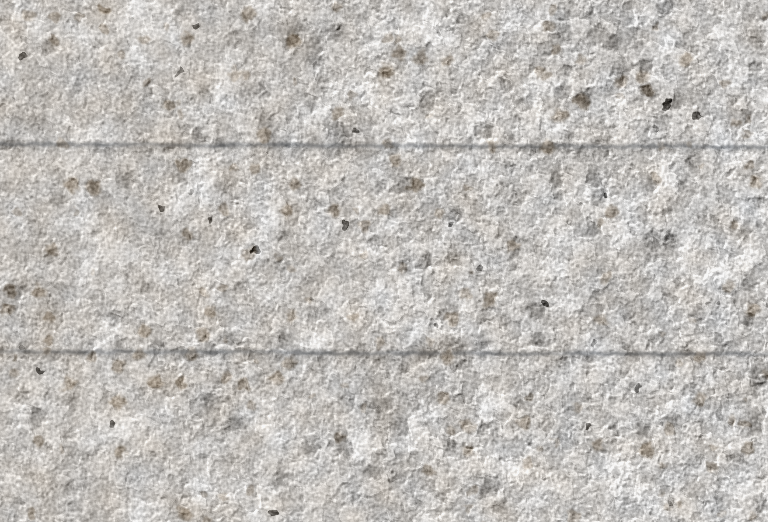
Give the GLSL for this texture, as a WebGL 1 fragment shader.

```glsl
precision highp float;

uniform vec2 u_resolution;

vec2 hash2(vec2 p) {
  vec3 q = fract(p.xyx * vec3(0.1031, 0.1030, 0.0973));
  q += dot(q, q.yzx + 33.33);
  return fract((q.xx + q.yz) * q.zy);
}

float gradientNoise(vec2 p) {
  vec2 i = floor(p), f = p - i;
  vec2 u = f * f * f * (f * (f * 6.0 - 15.0) + 10.0);
  vec2 ex = vec2(1.0, 0.0), ey = vec2(0.0, 1.0);
  float a = dot(hash2(i) * 2.0 - 1.0, f);
  float b = dot(hash2(i + ex) * 2.0 - 1.0, f - ex);
  float c = dot(hash2(i + ey) * 2.0 - 1.0, f - ey);
  float d = dot(hash2(i + 1.0) * 2.0 - 1.0, f - 1.0);
  return mix(mix(a, b, u.x), mix(c, d, u.x), u.y);
}

float fbm(vec2 p) {
  float sum = 0.0, amplitude = 1.0;
  for (int i = 0; i < 4; i++) {
    sum += amplitude * gradientNoise(p);
    p = mat2(1.6, 1.2, -1.2, 1.6) * p + 17.3;
    amplitude *= 0.6;
  }
  return sum;
}

// Uneven outline for chips and hollows
vec2 ragged(vec2 p) {
  vec2 broad = vec2(gradientNoise(p * 50.0), gradientNoise(p * 50.0 + 40.0));
  vec2 fine = vec2(gradientNoise(p * 120.0 + 7.0), gradientNoise(p * 120.0 + 90.0));
  return p + 0.012 * broad + 0.005 * fine;
}

// Depth of scattered round hollows, one candidate per cell
float pits(vec2 p, float density) {
  vec2 cell = floor(p);
  float depth = 0.0;
  for (int y = -1; y <= 1; y++) {
    for (int x = -1; x <= 1; x++) {
      vec2 id = cell + vec2(float(x), float(y));
      vec2 kind = hash2(id + 71.7);
      vec2 offset = p - id - 0.15 - 0.7 * hash2(id + 5.3);
      float radius = mix(0.2, 0.48, kind.y);
      float bowl = 1.0 - smoothstep(0.4 * radius, radius, length(offset));
      depth = max(depth, bowl * step(kind.x, density) * (0.5 + 0.5 * kind.y));
    }
  }
  return depth;
}

// Height of the worn stone: chipped skin, hollows and fine grit
float relief(vec2 p) {
  vec2 q = ragged(p);
  float chips = smoothstep(-0.12, 0.12, fbm(q * 24.0));
  float hollows = pits(q * 19.0, 0.42) + 0.6 * pits(q * 36.0 + 9.0, 0.4);
  return 0.4 * chips - 0.7 * hollows + 0.5 * fbm(p * 75.0);
}

void main() {
  vec2 p = gl_FragCoord.xy / u_resolution.y;
  float across = gl_FragCoord.x / u_resolution.x;
  vec2 q = ragged(p);

  // Two level grooves divide the face into three courses
  float waver = 0.003 * gradientNoise(p * vec2(9.0, 1.0)) + 0.005 * gradientNoise(p * 60.0);
  float course = (p.y + 0.005 * (across - 0.5) - 0.324) / 0.397;
  float seam = (fract(course + 0.5) - 0.5) * 0.397 + waver;

  // Side lighting over the relief, rougher toward the right
  float height = relief(p);
  float slope = height - relief(p + vec2(-0.0028, 0.0032));
  float wear = mix(0.8, 1.15, smoothstep(0.0, 0.8, across + 0.5 * gradientNoise(p * 4.0)));
  float tone = 0.715 + wear * (0.19 * height + 0.21 * slope);
  tone += 0.08 * gradientNoise(p * 6.0) + 0.22 * gradientNoise(p * 150.0);

  // Pale bloom, mostly on the middle and right
  float bloom = smoothstep(0.0, 0.45, fbm(p * 9.0 + 30.0));
  tone += 0.09 * bloom * wear;

  // Deep, stained hollows and rare black holes
  float stain = pits(q * 24.0 + 23.0, 0.2);
  float hole = smoothstep(0.45, 0.8, pits(q * 34.0 + 61.0, 0.022));
  tone -= 0.2 * stain + 0.42 * hole;

  // Groove shadow, worn upper lip and soft shade beneath
  float line = exp(-pow(seam / 0.0045, 2.0));
  float lip = exp(-pow((seam - 0.010) / 0.004, 2.0));
  float shade = exp(-pow((seam + 0.003) / 0.011, 2.0));
  float chipped = clamp(0.75 + 0.9 * gradientNoise(p * vec2(34.0, 8.0)), 0.0, 1.2);
  tone = mix(tone, 0.47 + 0.1 * height, 0.7 * line * chipped);
  tone += 0.05 * lip - 0.07 * shade;
  float grime = smoothstep(0.05, 0.4, gradientNoise(p * vec2(28.0, 20.0) + 8.0));
  tone -= 0.18 * grime * exp(-pow((seam - 0.014) / 0.012, 2.0));

  // Warm grey stone, browner in the hollows and cooler in the grooves
  float warmth = 0.011 + 0.03 * stain + 0.01 * (1.0 - across) + 0.025 * gradientNoise(p * 17.0);
  warmth -= 0.012 * line + 0.006 * bloom;
  vec3 stone = vec3(tone) + warmth * vec3(0.8, 0.0, -1.0);
  gl_FragColor = vec4(clamp(stone, 0.08, 0.97), 1.0);
}
```
